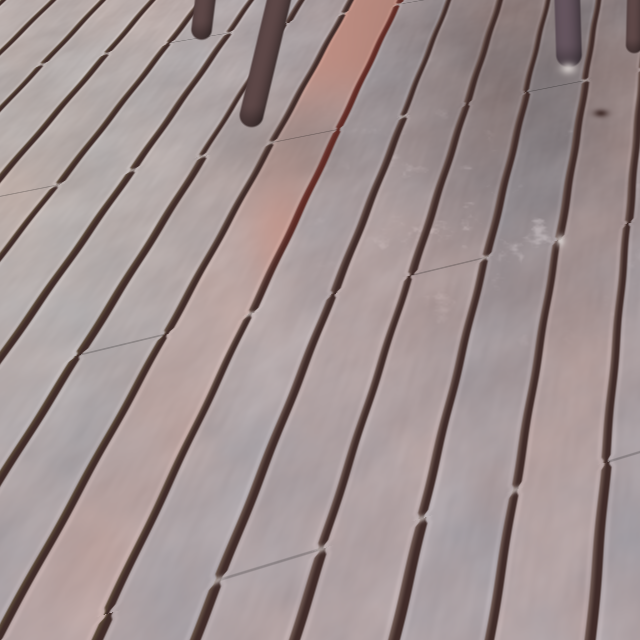
Write a three.js fragment shader that draws this texture.

```glsl
// Weathered timber decking in perspective, with the feet of a few chair legs.
// Gaps fan out from one vanishing point and joists cross towards another;
// hash and noise vary the boards, the gap segments and the wear.

varying vec2 vUv;

const vec2 GAP_ZERO_X = vec2(0.150, 0.625);     // gap 0 at the bottom, top
const vec2 GAP_SPACING = vec2(0.1543, 0.0775);  // lane width at the bottom, top
const vec2 JOIST_VANISH = vec2(6.64, 2.008);
const float JOIST_START = 3.29;
const float JOIST_STEP = 0.88;
const float GAP_HALF = 0.047;                   // in lane widths
const float EDGE_SOFT = 0.0021;
const float RED_BOARD = -1.0;

const vec3 WOOD = vec3(0.685, 0.642, 0.655);
const vec3 WOOD_COOL = vec3(0.655, 0.635, 0.66);
const vec3 WOOD_PINK = vec3(0.705, 0.635, 0.635);
const vec3 WOOD_WARM = vec3(0.735, 0.695, 0.675);
const vec3 WOOD_RED = vec3(0.79, 0.58, 0.53);
const vec3 GAP_DARK = vec3(0.25, 0.17, 0.16);
const vec3 GAP_LIP = vec3(0.42, 0.335, 0.31);
const vec3 GAP_OLIVE = vec3(0.36, 0.29, 0.22);
const vec3 GAP_RED = vec3(0.46, 0.16, 0.13);
const vec3 LEG_BROWN = vec3(0.36, 0.275, 0.275);
const vec3 LEG_GREY = vec3(0.39, 0.325, 0.365);
const vec3 PALE = vec3(0.82, 0.79, 0.78);

float hash(vec2 p) {
  return fract(sin(dot(p, vec2(127.1, 311.7))) * 43758.5);
}

float noise(vec2 p) {
  vec2 i = floor(p), f = fract(p);
  f = f * f * (3.0 - 2.0 * f);
  return mix(mix(hash(i), hash(i + vec2(1, 0)), f.x),
             mix(hash(i + vec2(0, 1)), hash(i + vec2(1, 1)), f.x), f.y);
}

float fbm(vec2 p) {
  float sum = 0.0, amp = 0.5;
  for (int i = 0; i < 4; i++) {
    sum += amp * noise(p);
    p = p * 2.1 + 17.3;
    amp *= 0.5;
  }
  return sum;
}

// Soft elliptical falloff, 1 at its centre
float blob(vec2 p, vec2 centre, vec2 size) {
  vec2 d = (p - centre) / size;
  return exp(-dot(d, d));
}

// Rounded post, lit from the left
vec3 addLeg(vec3 col, vec2 p, vec2 foot, vec2 top, float radius, vec3 tint) {
  vec2 axis = top - foot, q = p - foot;
  float h = clamp(dot(q, axis) / dot(axis, axis), 0.0, 1.0);
  float d = length(q - axis * h) - radius;
  float side = dot(q, normalize(vec2(axis.y, -axis.x))) / radius;
  vec3 shade = tint * (1.0 - 0.22 * side * side - 0.12 * side);
  shade *= 0.72 + 0.28 * smoothstep(-radius, radius, q.y);
  return mix(col, shade, 1.0 - smoothstep(-EDGE_SOFT, EDGE_SOFT, d));
}

void main() {
  vec2 uv = vUv;

  // Deck coordinates: lane across the boards, joist along them
  float spacing = mix(GAP_SPACING.x, GAP_SPACING.y, uv.y);
  float lane = (uv.x - mix(GAP_ZERO_X.x, GAP_ZERO_X.y, uv.y)) / spacing;
  float depth = (JOIST_VANISH.x - uv.x) / (JOIST_VANISH.y - uv.y);
  float joist = (depth - JOIST_START) / JOIST_STEP;
  float board = floor(lane);
  float gap = floor(lane + 0.5);
  float joistId = floor(joist + 0.5);
  float fromJoist = abs(joist - joistId);

  // Board tint, blotches and grain
  float tone = hash(vec2(board, 4.0));
  vec3 col = mix(WOOD, mix(WOOD_COOL, WOOD_PINK, tone), 0.75);
  col = mix(col, WOOD_WARM, 0.8 * blob(uv, vec2(0.05, 0.75), vec2(0.38, 0.5)));
  float blotch = fbm(vec2(lane * 1.6 + board * 5.0, joist * 5.0)) - 0.47;
  float grain = noise(vec2(lane * 14.0, joist * 9.0 + board * 7.0)) - 0.5;
  col += blotch * vec3(0.10, 0.11, 0.11) + grain * 0.018;
  col += (fbm(uv * 7.0 + 3.0) - 0.47) * vec3(0.09, 0.03, 0.0);
  float red = 0.15 + 0.75 * smoothstep(0.77, 0.92, uv.y)
            + 0.5 * blob(uv, vec2(0.44, 0.64), vec2(0.05, 0.09));
  col = mix(col, WOOD_RED, red * (1.0 - step(0.5, abs(board - RED_BOARD))));

  // Shadows and pale scuffs
  float shadow = 0.27 * blob(uv, vec2(0.85, 0.92), vec2(0.27, 0.25))
               + 0.12 * blob(uv, vec2(0.45, 0.77), vec2(0.11, 0.07))
               + 0.08 * blob(uv, vec2(0.85, 0.5), vec2(0.25, 0.3));
  col *= 1.0 - shadow * vec3(0.93, 1.0, 1.03);
  float scuff = smoothstep(0.62, 0.85, fbm(uv * vec2(26.0, 34.0)));
  col += 0.16 * scuff * blob(uv, vec2(0.77, 0.68), vec2(0.2, 0.17));

  // Butt joints on every fourth board, staggered from joist to joist
  float butt = 1.0 - step(0.5, abs(mod(board + 3.0 * joistId, 4.0) - 1.0));
  col *= 1.0 - 0.2 * butt * (1.0 - smoothstep(0.001, 0.007, fromJoist));

  // Gaps: each segment shifts a little and pinches at the joists
  float vary = hash(vec2(gap, floor(joist) + 9.0));
  float halfWidth = GAP_HALF + 0.016 * vary;
  halfWidth *= mix(0.5, 1.0, smoothstep(0.006, 0.024, fromJoist));
  float off = lane - gap - (vary - 0.5) * 0.045 + 0.006 * sin(joist * 17.0 + gap);
  float soft = EDGE_SOFT / spacing;
  col *= 1.0 + 0.06 * exp(-pow((abs(off) - halfWidth - 0.035) / 0.025, 2.0));
  vec3 lip = mix(GAP_OLIVE, GAP_LIP, smoothstep(0.1, 0.5, uv.x));
  vec3 gapCol = mix(lip, GAP_DARK, smoothstep(-halfWidth, 0.2 * halfWidth, off));
  float redGap = (1.0 - step(0.5, abs(gap))) * smoothstep(0.5, 0.7, uv.y);
  gapCol = mix(gapCol, GAP_RED, 0.6 * redGap);
  col = mix(col, gapCol, 1.0 - smoothstep(halfWidth - soft, halfWidth + soft, abs(off)));
  float chip = step(0.45, hash(vec2(gap, joistId + 31.0)));
  col = mix(col, PALE, 0.65 * chip * blob(vec2(off, fromJoist), vec2(0.0), vec2(0.05, 0.011)));

  // Knot, pale fleck and chair legs
  col = mix(col, GAP_DARK, 0.9 * blob(uv, vec2(0.939, 0.823), vec2(0.011, 0.006)));
  col = mix(col, PALE, 0.9 * blob(uv, vec2(0.876, 0.624), vec2(0.007, 0.009)));
  col = addLeg(col, uv, vec2(0.393, 0.820), vec2(0.443, 1.03), 0.0185, LEG_BROWN);
  col = addLeg(col, uv, vec2(0.315, 0.954), vec2(0.327, 1.05), 0.0160, LEG_BROWN);
  col = addLeg(col, uv, vec2(0.889, 0.915), vec2(0.885, 1.05), 0.0200, LEG_GREY);
  col = addLeg(col, uv, vec2(0.991, 0.930), vec2(0.994, 1.05), 0.0130, LEG_BROWN);
  col = mix(col, PALE, 0.85 * blob(uv, vec2(0.888, 0.893), vec2(0.012, 0.009)));

  gl_FragColor = vec4(clamp(col, 0.0, 1.0), 1.0);
}
```
